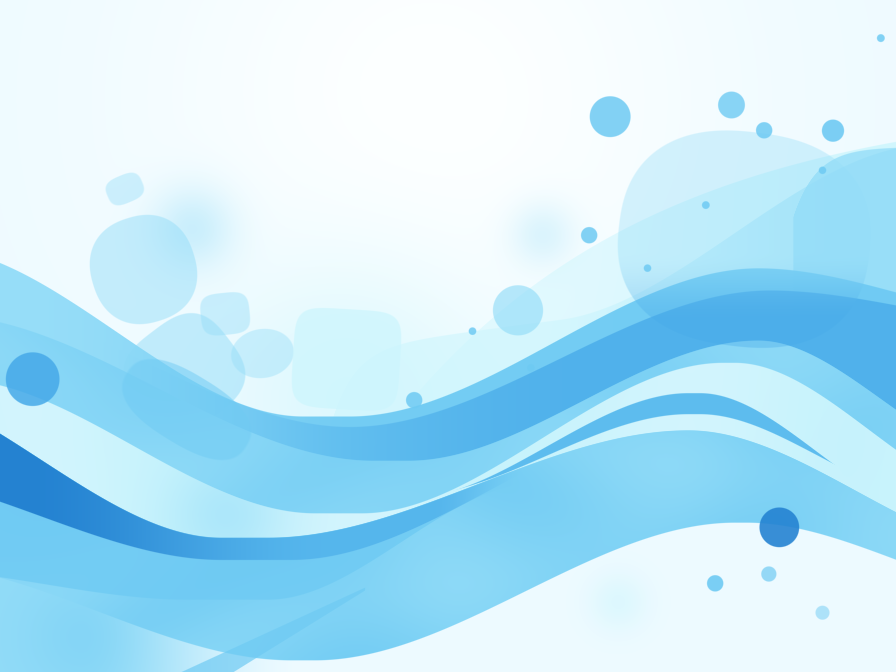
This background is drawn by a Shadertoy shader. Its source:

```glsl
const vec2 CANVAS = vec2(7.68, 5.76);
const vec3 WHITE = vec3(0.99, 1.00, 1.00);
const vec3 MIST = vec3(0.93, 0.98, 1.00);
const vec3 ICE = vec3(0.80, 0.96, 0.99);
const vec3 SKY = vec3(0.57, 0.86, 0.97);
const vec3 AZURE = vec3(0.43, 0.79, 0.95);
const vec3 BLUE = vec3(0.27, 0.66, 0.91);
const vec3 DEEP = vec3(0.14, 0.51, 0.82);

// Each ramp holds start, end and change of height.
float ramp(float x, vec3 r) {
    return r.z * smoothstep(r.x, r.y, x);
}

float swell(float x, float base, vec3 a, vec3 b, vec3 c) {
    return base + ramp(x, a) + ramp(x, b) + ramp(x, c);
}

float below(float y, float edge, float aa) {
    return smoothstep(aa, -aa, y - edge);
}

float band(float y, float top, float bottom, float aa) {
    return below(y, top, aa) * (1.0 - below(y, bottom, aa));
}

float glow(vec2 p, vec2 center, float radius) {
    vec2 d = (p - center) / radius;
    return exp(-dot(d, d));
}

float disc(vec2 p, vec2 center, float radius, float aa) {
    return below(length(p - center), radius, aa);
}

// Tilted superellipse: power 2 is round, larger powers are boxier.
float pebble(vec2 p, vec2 center, vec2 size, float power, float tilt, float aa) {
    float c = cos(tilt), s = sin(tilt);
    vec2 q = max(abs(mat2(c, -s, s, c) * (p - center)) / size, 1e-4);
    float r = pow(pow(q.x, power) + pow(q.y, power), 1.0 / power);
    return below((r - 1.0) * min(size.x, size.y), 0.0, aa);
}

float wash(vec2 p) {
    return sin(p.x * 1.7 + sin(p.y * 2.1)) * sin(p.y * 2.6 + sin(p.x * 1.3));
}

void mainImage(out vec4 fragColor, in vec2 fragCoord) {
    vec2 p = fragCoord / iResolution.xy * CANVAS;
    float aa = 0.8 * CANVAS.y / iResolution.y;
    float x = p.x, y = p.y;

    // Bright sky with soft tints
    vec3 col = mix(MIST, WHITE, glow(p, vec2(3.7, 4.9), 2.6));
    col = mix(col, ICE, 0.55 * glow(p, vec2(3.0, 2.4), 1.1));
    col = mix(col, SKY, 0.42 * glow(p, vec2(1.65, 3.8), 0.36));
    col = mix(col, SKY, 0.28 * glow(p, vec2(4.65, 3.75), 0.28));

    // Pale veils behind the waves
    float veil = 4.95 - 2.5 * exp(-0.449 * (x - 3.63));
    col = mix(col, ICE, below(y, veil, aa) * mix(0.45, 0.85, smoothstep(4.0, 7.6, x)));
    float shelf = 2.84 + 0.13 * (x - 3.43) + ramp(x, vec3(4.8, 7.8, 1.1))
                - 0.6 * exp(-5.0 * (x - 2.85));
    col = mix(col, mix(ICE, SKY, smoothstep(4.5, 8.0, x)), 0.6 * below(y, shelf, aa));

    // Pale pebbles on the left
    col = mix(col, SKY, 0.48 * pebble(p, vec2(1.23, 3.45), vec2(0.45, 0.46), 2.3, 0.3, aa));
    col = mix(col, SKY, 0.40 * pebble(p, vec2(1.07, 4.14), vec2(0.16, 0.12), 3.0, 0.4, aa));
    col = mix(col, SKY, 0.42 * pebble(p, vec2(1.93, 3.07), vec2(0.21, 0.18), 3.5, 0.1, aa));
    col = mix(col, SKY, 0.40 * pebble(p, vec2(2.25, 2.73), vec2(0.27, 0.21), 2.0, 0.15, aa));
    col = mix(col, ICE, 0.75 * pebble(p, vec2(2.97, 2.68), vec2(0.46, 0.43), 5.0, -0.06, aa));
    col = mix(col, SKY, 0.50 * pebble(p, vec2(1.58, 2.56), vec2(0.48, 0.45), 3.0, 0.65, aa));

    // Right wedge
    float wedge = 4.5 - 0.6 * exp(-5.0 * (x - 6.8));
    col = mix(col, SKY, 0.75 * below(y, wedge, aa) * smoothstep(-aa, aa, x - 6.8));

    // Main wave and its darker core
    float crest = swell(x, 3.64, vec3(-0.6, 2.6, -1.45), vec3(3.0, 6.5, 1.27), vec3(6.5, 9.0, -0.45));
    float coreTop = swell(x, 3.26, vec3(-0.6, 3.0, -1.16), vec3(3.0, 6.6, 1.17), vec3(6.6, 9.0, -0.3));
    float coreEnd = swell(x, 3.06, vec3(-0.5, 3.2, -1.25), vec3(3.5, 6.5, 1.03), vec3(6.5, 8.6, -1.0));
    col = mix(col, mix(SKY, AZURE, smoothstep(0.2, 3.2, x)), 0.95 * below(y, crest, aa));
    col = mix(col, BLUE, band(y, coreTop, coreEnd, aa) * smoothstep(0.8, 5.0, x) * 0.75);
    vec3 inner = mix(SKY, AZURE, 0.35 + 0.3 * wash(p));
    col = mix(col, inner, 0.85 * below(y, coreEnd, aa));
    col = mix(col, AZURE, 0.5 * pebble(p, vec2(1.6, 2.25), vec2(0.6, 0.3), 2.5, -0.55, aa));

    // Light ribbon
    float lightTop = swell(x, 2.51, vec3(-0.4, 2.7, -1.15), vec3(3.1, 6.2, 1.29), vec3(6.3, 8.6, -1.15));
    float lightEnd = swell(x, 2.49, vec3(-1.2, 1.9, -1.34), vec3(2.3, 5.9, 0.92), vec3(5.9, 8.8, -1.05));
    float lilt = 0.5 + 0.5 * sin(x * 2.2 + 1.2);
    col = mix(col, mix(ICE, MIST, 0.35 * lilt), 0.93 * band(y, lightTop, lightEnd, aa));
    col = mix(col, SKY, 0.5 * band(y, lightTop, lightEnd, aa) * glow(p, vec2(1.95, 1.35), 0.5));
    float archTop = swell(x, 1.49, vec3(0.0, 1.0, 0.0), vec3(3.5, 5.9, 0.9), vec3(6.0, 8.0, -1.0));
    float archEnd = swell(x, 1.51, vec3(0.0, 1.0, 0.0), vec3(3.5, 5.9, 0.7), vec3(6.0, 8.0, -0.7));
    col = mix(col, mix(AZURE, BLUE, 0.4), band(y, archTop, archEnd, aa));

    // Lower wave with its two left folds
    float floorEdge = swell(x, 0.93, vec3(-0.8, 2.5, -0.83), vec3(2.7, 6.3, 1.18), vec3(6.4, 9.0, -0.65));
    float foldTop = swell(x, 1.71, vec3(-1.2, 1.9, -0.75), vec3(2.5, 6.0, 1.25), vec3(0.0, 1.0, 0.0));
    float foldEnd = swell(x, 0.88, vec3(-0.8, 1.6, -0.26), vec3(2.3, 4.6, 1.0), vec3(0.0, 1.0, 0.0));
    col = mix(col, mix(SKY, AZURE, 0.5 + 0.35 * wash(p + 1.0)), below(y, lightEnd, aa));
    float fade = 1.0 - smoothstep(3.7, 4.5, x);
    col = mix(col, AZURE, 0.8 * fade * band(y, foldTop, foldEnd, aa));
    vec3 foldColor = mix(DEEP, mix(AZURE, BLUE, 0.6), smoothstep(0.2, 2.8, x));
    col = mix(col, foldColor, fade * band(y, lightEnd, foldTop, aa));

    // Pale floor and slanted fold
    vec3 ground = mix(SKY, MIST, smoothstep(0.7, 2.6, x));
    ground = mix(ground, AZURE, 0.35 * glow(p, vec2(0.7, 0.3), 0.5));
    ground = mix(ground, ICE, 0.5 * glow(p, vec2(5.3, 0.6), 0.25));
    col = mix(col, ground, below(y, floorEdge, aa));
    float slant = band(y, 0.71 + 0.46 * (x - 3.1), 0.68 + 0.62 * (x - 3.1), aa);
    col = mix(col, AZURE, 0.7 * slant * below(x, 3.13, aa));

    // Large glassy pebble
    float glass = pebble(p, vec2(6.38, 3.71), vec2(1.08, 0.92), 2.4, -0.12, aa);
    col = mix(col, mix(BLUE, SKY, smoothstep(3.0, 3.6, y)), 0.36 * glass);

    // Large bubbles
    col = mix(col, BLUE, 0.85 * disc(p, vec2(0.28, 2.51), 0.23, aa));
    col = mix(col, DEEP, 0.9 * disc(p, vec2(6.68, 1.24), 0.17, aa));
    col = mix(col, AZURE, 0.85 * disc(p, vec2(5.23, 4.76), 0.175, aa));
    col = mix(col, AZURE, 0.8 * disc(p, vec2(6.27, 4.86), 0.115, aa));
    col = mix(col, AZURE, 0.9 * disc(p, vec2(7.14, 4.64), 0.095, aa));
    col = mix(col, SKY, 0.65 * disc(p, vec2(4.44, 3.10), 0.215, aa));

    // Small drops rising to the right, and a few over the floor
    for (int i = 0; i < 9; i++) {
        float n = float(i);
        vec2 at = vec2(3.55 + 0.5 * n, 2.33 + 0.34 * n + 0.42 * sin(2.5 * n));
        col = mix(col, AZURE, 0.85 * disc(p, at, 0.045 + 0.025 * cos(2.1 * n), aa));
        if (i < 3) {
            vec2 low = vec2(6.13 + 0.46 * n, 0.76 - 0.12 * n + 0.2 * sin(1.6 * n));
            col = mix(col, AZURE, (0.9 - 0.2 * n) * disc(p, low, 0.07 - 0.005 * n, aa));
        }
    }
    fragColor = vec4(col, 1.0);
}
```
